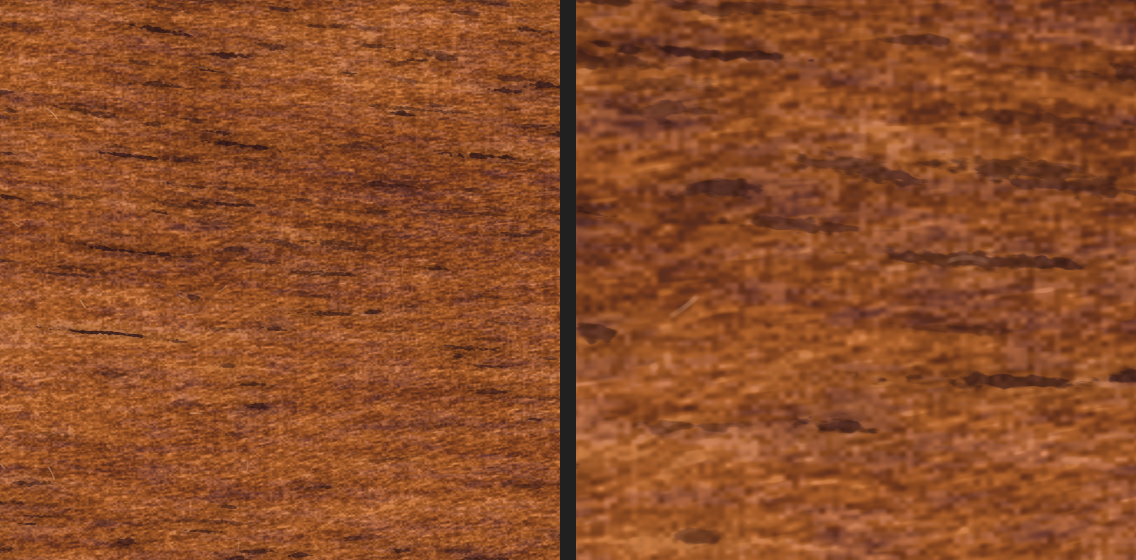
Left: the whole. Right: its middle third, enlarged.
This texture is drawn by a Shadertoy shader. Its source:

```glsl
// Reddish brown hardwood plank: horizontal grain, dark broken pores, pale stray fibres.
#define GRAIN_SLOPE 0.08
#define BAND_AMOUNT 0.58
#define STREAK_AMOUNT 0.85
#define FLECK_AMOUNT 0.56
#define SPECK_AMOUNT 0.42
#define GLINT_AMOUNT 0.30
#define TONE_CENTRE 0.61
#define PORE_DENSITY 0.36
#define PORE_STRENGTH 0.90
#define FIBRE_COUNT 14

const vec3 DEEP_BROWN  = vec3(0.39, 0.19, 0.12);
const vec3 RED_BROWN   = vec3(0.48, 0.235, 0.11);
const vec3 WARM_BROWN  = vec3(0.565, 0.295, 0.125);
const vec3 AMBER       = vec3(0.655, 0.36, 0.155);
const vec3 PALE_AMBER  = vec3(0.77, 0.47, 0.25);
const vec3 PORE_COLOUR = vec3(0.21, 0.10, 0.10);
const vec3 FIBRE_COLOUR = vec3(0.84, 0.64, 0.50);

float hash(vec2 p) {
    return fract(sin(dot(p, vec2(127.1, 311.7))) * 43758.545);
}

float noise(vec2 p) {
    vec2 i = floor(p), f = fract(p);
    f = f * f * (3.0 - 2.0 * f);
    return mix(mix(hash(i), hash(i + vec2(1, 0)), f.x),
               mix(hash(i + vec2(0, 1)), hash(i + 1.0), f.x), f.y);
}

float fbm(vec2 p) {
    float sum = 0.0, amp = 0.5;
    for (int i = 0; i < 4; i++) {
        sum += amp * noise(p);
        p = p * 2.03 + vec2(17.3, 9.1);
        amp *= 0.55;
    }
    return sum / 1.01;
}

// Bends the plane so the grain runs along x; it falls to the right in the upper part.
vec2 grainSpace(vec2 p) {
    float slope = GRAIN_SLOPE * smoothstep(0.2, 0.75, p.y);
    float wave = 0.022 * (noise(p * vec2(2.5, 3.0) + 4.0) - 0.5)
               + 0.007 * (noise(p * vec2(9.0, 14.0)) - 0.5);
    return vec2(p.x, p.y + slope * (p.x - 0.5) + wave);
}

vec3 woodRamp(float t) {
    vec3 c = mix(DEEP_BROWN, RED_BROWN, smoothstep(0.0, 0.28, t));
    c = mix(c, WARM_BROWN, smoothstep(0.22, 0.52, t));
    c = mix(c, AMBER, smoothstep(0.46, 0.78, t));
    return mix(c, PALE_AMBER, smoothstep(0.74, 1.15, t));
}

// Ragged dark dashes (x) and their soft surrounding stain (y), one per grid cell.
vec2 pores(vec2 g, vec2 cells, float seed) {
    vec2 base = floor(g * cells), result = vec2(0.0);
    float ragged = 1.7 * (fbm(g * vec2(60.0, 150.0) + seed) - 0.5)
                 + 0.7 * (noise(g * vec2(190.0, 260.0) + seed) - 0.5);
    for (int j = -1; j <= 1; j++)
    for (int i = -1; i <= 1; i++) {
        vec2 id = base + vec2(i, j), key = id + seed;
        vec2 centre = (id + vec2(hash(key), hash(key + 31.7))) / cells;
        float upper = mix(0.55, 1.3, smoothstep(0.3, 0.7, centre.y));
        float present = step(hash(key + 57.3), PORE_DENSITY * upper);
        float size = hash(key + 83.9);
        vec2 radius = vec2(mix(0.25, 0.65, size) / cells.x,
                           mix(0.003, 0.0065, hash(key + 11.1)));
        vec2 q = g - centre;
        float dash = 1.0 - smoothstep(0.45, 0.95, length(q / radius) + ragged);
        float stain = exp(-dot(q / radius, q / (radius * vec2(2.5, 9.0))));
        float depth = mix(0.35, 1.0, hash(key + 5.2));
        result = max(result, present * depth * vec2(dash, stain));
    }
    return result;
}

// Short, thin, curved lint fibres scattered over the surface.
float fibres(vec2 p) {
    float mask = 0.0;
    for (int i = 0; i < FIBRE_COUNT; i++) {
        vec2 key = vec2(float(i) * 3.7, 71.0);
        vec2 q = p - vec2(hash(key), hash(key + 9.0));
        float angle = 6.283 * hash(key + 23.0);
        q = mat2(cos(angle), -sin(angle), sin(angle), cos(angle)) * q;
        float halfLength = mix(0.006, 0.022, hash(key + 41.0));
        float bend = mix(-20.0, 20.0, hash(key + 53.0));
        float d = abs(q.y - bend * (q.x * q.x - 0.0001));
        float ends = 1.0 - smoothstep(0.6, 1.0, abs(q.x) / halfLength);
        float line = 1.0 - smoothstep(0.0006, 0.0022, d);
        mask = max(mask, line * ends * mix(0.3, 0.8, hash(key + 67.0)));
    }
    return mask * (0.5 + 0.5 * noise(p * 160.0));
}

void mainImage(out vec4 fragColor, in vec2 fragCoord) {
    vec2 p = fragCoord / iResolution.xy;
    vec2 g = grainSpace(p);

    // Tone: broad bands, long streaks, short tilted flecks, fine specks and glints.
    float bands = fbm(g * vec2(1.6, 8.0) + 2.7) - 0.5;
    float streaks = fbm(g * vec2(5.5, 54.0) + 13.0) - 0.5;
    vec2 tilted = vec2(g.x, g.y - 0.16 * g.x);
    float flecks = noise(tilted * vec2(80.0, 240.0)) - 0.5;
    float specks = noise(p * vec2(250.0, 290.0) + 40.0) - 0.5;
    float glints = smoothstep(0.68, 0.95, noise(tilted * vec2(62.0, 205.0) + 150.0));
    float weave = noise(p * vec2(110.0, 20.0)) - 0.5;
    float glow = 0.13 * exp(-pow((g.y - 0.39) / 0.08, 2.0));
    float shade = 0.11 * exp(-pow((g.y - 0.67) / 0.10, 2.0));
    float tone = TONE_CENTRE + glow - shade + BAND_AMOUNT * bands + STREAK_AMOUNT * streaks
               + FLECK_AMOUNT * flecks + SPECK_AMOUNT * specks + GLINT_AMOUNT * glints
               + 0.08 * weave;
    vec3 colour = woodRamp(tone) * (1.0 + 0.10 * specks + 0.08 * flecks);

    // Dull, slightly violet patches between the orange fibres.
    float dull = fbm(g * vec2(18.0, 85.0) + 90.0) + 0.45 * specks;
    colour += vec3(-0.005, 0.014, 0.075) * smoothstep(0.46, 0.70, dull);

    // Pores and the darker wood around them, then the lint.
    vec2 pore = max(pores(g, vec2(6.0, 15.0), 3.0), 0.85 * pores(g, vec2(14.0, 28.0), 47.0));
    colour *= 1.0 - 0.17 * pore.y;
    colour = mix(colour, PORE_COLOUR * (1.0 + 0.5 * specks), PORE_STRENGTH * pore.x);
    colour = mix(colour, FIBRE_COLOUR, fibres(p));
    fragColor = vec4(clamp(colour, 0.0, 1.0), 1.0);
}
```
